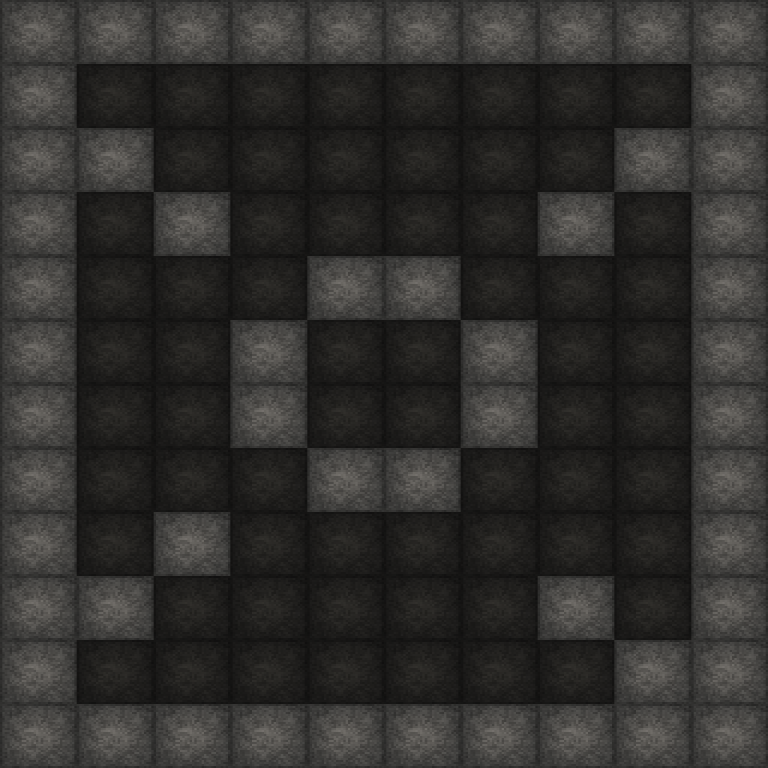
This pattern is drawn by a WebGL 1 fragment shader. Its source:

```glsl
precision highp float;

// Stone floor of 10 by 12 tiles: a light frame, a ring and stepped diagonals
// on dark stone. Every tile repeats one grainy block of square grains, lit at
// its centre and dark at its seams; supersampling smooths all the edges.

uniform vec2 u_resolution;

const vec2  TILES = vec2(10.0, 12.0);
const float GRAINS = 32.0;                          // grains along a tile side
const vec3  LIGHT_CENTRE = vec3(0.355, 0.345, 0.33);
const vec3  LIGHT_EDGE = vec3(0.225, 0.223, 0.217);
const vec3  DARK_CENTRE = vec3(0.152, 0.147, 0.136);
const vec3  DARK_EDGE = vec3(0.098, 0.095, 0.091);
const float FINE_GRAIN = 0.34;
const float COARSE_GRAIN = 0.26;
const float SEAM_SHADE = 0.80;
const int   SAMPLES = 3;                            // per pixel side

float hash(vec2 p) {
  return fract(sin(dot(p, vec2(127.1, 311.7))) * 43758.5453);
}

float valueNoise(vec2 p) {
  vec2 i = floor(p);
  vec2 f = fract(p);
  f = f * f * (3.0 - 2.0 * f);
  float low = mix(hash(i), hash(i + vec2(1.0, 0.0)), f.x);
  float high = mix(hash(i + vec2(0.0, 1.0)), hash(i + vec2(1.0, 1.0)), f.x);
  return mix(low, high, f.y);
}

// 1 when a and b are the same half-integer tile distance
float same(float a, float b) {
  return 1.0 - step(0.25, abs(a - b));
}

// 1 on light tiles, 0 on dark ones
float lightTile(vec2 tile) {
  vec2 fromCentre = tile - 0.5 * (TILES - 1.0);
  vec2 d = abs(fromCentre);
  vec2 border = step(0.5 * TILES - 0.75, d);
  float ring = same(d.x + d.y, 2.0);

  // The lower right diagonal sits one row further out
  float lowerRight = step(0.0, fromCentre.x) * step(fromCentre.y, 0.0);
  float diagonal = same(d.x, d.y - lowerRight) * step(2.0, d.x);
  return max(max(border.x, border.y), max(ring, diagonal));
}

vec3 stoneFloor(vec2 uv) {
  vec2 grid = uv * TILES;
  vec2 tile = floor(grid);
  vec2 grain = floor(fract(grid) * GRAINS);
  vec2 p = 2.0 * (grain + 0.5) / GRAINS - 1.0;

  // Soft rounded falloff from the tile centre
  vec2 cube = abs(p * p * p);
  float reach = pow(cube.x + cube.y, 1.0 / 3.0);
  float falloff = smoothstep(0.15, 1.12, reach);
  float light = lightTile(tile);
  vec3 centre = mix(DARK_CENTRE, LIGHT_CENTRE, light);
  vec3 edge = mix(DARK_EDGE, LIGHT_EDGE, light);
  vec3 color = mix(centre, edge, falloff);

  // Grain shared by all tiles
  float fine = hash(grain + 3.7) - 0.5;
  float coarse = valueNoise(grain * 0.37 + 11.3) - 0.5;
  color *= 1.0 + FINE_GRAIN * fine + COARSE_GRAIN * coarse;

  // Dark outermost grains form the seams
  float seam = step(1.0 - 1.5 / GRAINS, max(abs(p.x), abs(p.y)));
  return color * mix(1.0, SEAM_SHADE, seam);
}

void main() {
  vec3 sum = vec3(0.0);
  for (int y = 0; y < SAMPLES; y++) {
    for (int x = 0; x < SAMPLES; x++) {
      vec2 offset = (vec2(float(x), float(y)) + 0.5) / float(SAMPLES) - 0.5;
      sum += stoneFloor((gl_FragCoord.xy + offset) / u_resolution);
    }
  }
  gl_FragColor = vec4(sum / float(SAMPLES * SAMPLES), 1.0);
}
```
